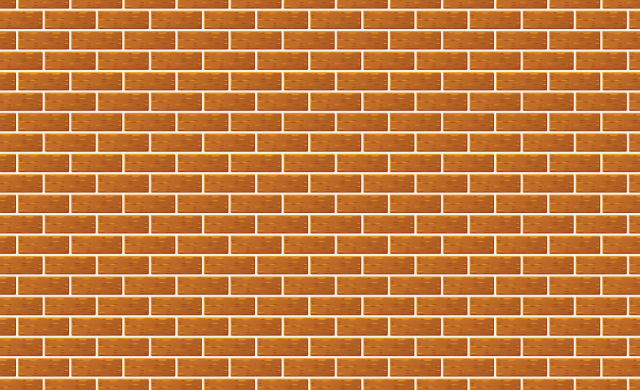
A WebGL 1 fragment shader for this pattern:

```glsl
precision highp float;

// Running-bond wall of glossy orange bricks with pale mortar joints.
// Each brick is a rounded box with a wavering gold rim at the top and left, a
// dark rim at the bottom and right, and tapered dashes scattered by cell.

uniform vec2 u_resolution;

const vec2 REPEATS = vec2(12.05, 19.08);  // bricks across, courses down
const vec2 PHASE = vec2(0.82, 0.47);      // first joint, from the upper left
const vec2 BRICK = vec2(2.61, 1.0);       // brick pitch, in course heights
const float JOINT = 0.098;                // mortar width
const float CORNER = 0.05;

const vec3 MORTAR = vec3(0.97, 0.94, 0.91);
const vec3 CLAY = vec3(0.75, 0.425, 0.155);
const vec3 CLAY_SHADE = vec3(0.69, 0.37, 0.135);
const vec3 DARK = vec3(0.60, 0.25, 0.10);
const vec3 GOLD = vec3(0.92, 0.61, 0.13);
const vec3 CREAM = vec3(1.0, 0.86, 0.57);

float hash(vec2 cell, float seed) {
  return fract(sin(dot(cell, vec2(12.99, 78.23)) + seed * 37.7) * 4375.85);
}

float roundedBox(vec2 p, vec2 halfSize, float radius) {
  vec2 q = abs(p) - halfSize + radius;
  return length(max(q, 0.0)) + min(max(q.x, q.y), 0.0) - radius;
}

// Smooth uneven outline, roughly -1 to 1.
float waver(float t, float seed) {
  return 0.5 * sin(t * 5.3 + seed) + 0.3 * sin(t * 11.7 + seed * 2.3)
       + 0.2 * sin(t * 23.1 + seed * 4.1);
}

// Coverage of everything nearer to an edge than width.
float band(float dist, float width, float pixel) {
  return clamp((width - dist) / pixel + 0.5, 0.0, 1.0);
}

// One tapered horizontal dash per chosen cell, box filtered vertically.
float dashes(vec2 p, vec2 cellSize, float thickness, float density,
             float seed, float pixel) {
  vec2 cell = floor(p / cellSize);
  vec2 offset = (fract(p / cellSize) - 0.5) * cellSize;
  offset.y -= (hash(cell, seed) - 0.5) * 0.4 * cellSize.y;
  float reach = cellSize.x * mix(0.2, 0.48, hash(cell, seed + 1.0));
  float taper = max(0.0, 1.0 - pow(offset.x / reach, 2.0));
  float h = 0.5 * thickness * taper;
  float low = max(-h, offset.y - 0.5 * pixel);
  float high = min(h, offset.y + 0.5 * pixel);
  float chosen = step(hash(cell, seed + 2.0), density);
  return chosen * max(high - low, 0.0) / pixel;
}

// Grain shared by all bricks: broad tone, dark nicks and light streaks.
vec3 brickFace(vec2 p, float pixel) {
  float shade = smoothstep(0.6, 2.4, p.x - 0.9 * p.y + 0.4
                           + 0.15 * waver(p.y * 2.0, 1.0));
  vec3 color = mix(CLAY, CLAY_SHADE, shade);
  color *= 1.0 + 0.02 * waver(p.y * 3.0 + 0.12 * sin(p.x * 3.0), 2.0);
  float nicks = dashes(p, vec2(0.37, 0.13), 0.045, 0.36, 3.0, pixel);
  float streaks = dashes(p + 0.05, vec2(0.56, 0.16), 0.05, 0.3, 8.0, pixel);
  color = mix(color, DARK, 0.7 * nicks);
  return mix(color, GOLD, 0.65 * streaks);
}

// Bevel rims; gleam scales the gold from brick to brick.
vec3 addRims(vec3 color, vec2 p, float gleam, float pixel) {
  float edge = 0.5 * JOINT;
  float left = p.x - edge;
  float right = BRICK.x - edge - p.x;
  float bottom = p.y - edge;
  float top = BRICK.y - edge - p.y;

  float shadow = max(band(bottom, 0.055 + 0.025 * waver(p.x, 1.7), pixel),
                     band(right, 0.055 + 0.02 * waver(p.y, 0.6), pixel));
  color = mix(color, DARK, 0.9 * shadow);

  float topWidth = 0.075 + 0.035 * waver(p.x, 4.2);
  float leftWidth = 0.05 + 0.025 * waver(p.y * 2.0, 2.9);
  float gold = max(band(top, topWidth, pixel), band(left, leftWidth, pixel));
  color = mix(color, GOLD, gleam * gold);

  float glint = max(band(top, 0.025, pixel), band(left, 0.02, pixel));
  return mix(color, CREAM, 0.55 * gleam * glint);
}

void main() {
  vec2 uv = gl_FragCoord.xy / u_resolution;
  float pixel = REPEATS.y / u_resolution.y;

  // Courses count downward; every second one moves by half a brick.
  vec2 grid = vec2(uv.x, 1.0 - uv.y) * REPEATS - PHASE;
  float course = floor(grid.y);
  grid.x += 0.5 * mod(course, 2.0);
  vec2 brick = floor(grid);
  vec2 p = fract(grid);
  p = vec2(p.x, 1.0 - p.y) * BRICK;

  // Gold is strongest on every fourth course, with slight brick variation.
  float gleam = 0.76 + 0.16 * cos(1.5708 * (course - 3.0))
              + 0.16 * (hash(brick, 5.0) - 0.5);

  vec3 color = addRims(brickFace(p, pixel), p, gleam, pixel);
  float dist = roundedBox(p - 0.5 * BRICK, 0.5 * (BRICK - JOINT), CORNER);
  color = mix(MORTAR, color, band(dist, 0.0, pixel));
  gl_FragColor = vec4(color, 1.0);
}
```
